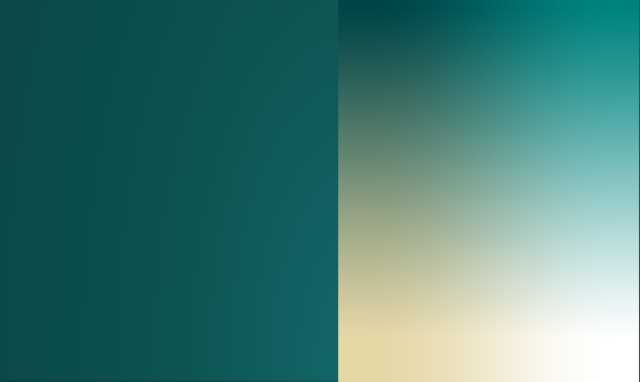
This background is drawn by a WebGL 2 fragment shader. Its source:

```glsl
#version 300 es
precision highp float;

uniform vec2 u_resolution;
out vec4 fragColor;

// Layout, as fractions of the canvas
const float SPLIT_X = 0.5286;
const float RIGHT_RIM = 0.9982;
const float BOTTOM_RIM = 0.006;
const float RIM_SHADE = 0.10;

// Left panel: elliptical glow, in units of canvas height
const vec2 GLOW_CENTRE = vec2(0.94, 0.05);
const vec2 GLOW_SCALE = vec2(1.0, 0.45);
const vec4 GLOW_STOPS = vec4(0.20, 0.45, 0.70, 1.02);
const vec3 GLOW_CORE = vec3(0.074, 0.408, 0.408);
const vec3 GLOW_BLUE = vec3(0.066, 0.374, 0.382);
const vec3 GLOW_GREEN = vec3(0.050, 0.332, 0.322);
const vec3 GLOW_DEEP = vec3(0.043, 0.305, 0.302);
const vec3 GLOW_EDGE = vec3(0.047, 0.280, 0.290);

// Right panel: colours of the four corners
const vec3 DARK_TEAL = vec3(0.0, 0.270, 0.278);
const vec3 BRIGHT_TEAL = vec3(0.0, 0.515, 0.498);
const vec3 SAND = vec3(0.902, 0.843, 0.655);
const vec3 WHITE = vec3(1.0);
const vec2 BLEND_X = vec2(0.10, 0.92);
const vec2 BLEND_Y = vec2(0.115, 0.975);
const float BLEND_SOFTNESS = 0.25;

const vec3 RIM_COLOUR = vec3(0.12, 0.36, 0.35);

float ramp(float a, float b, float x) {
    return clamp((x - a) / (b - a), 0.0, 1.0);
}

// Radial gradient through five colours
vec3 glowPanel(vec2 p) {
    float d = length((p - GLOW_CENTRE) * GLOW_SCALE);
    vec3 c = mix(GLOW_CORE, GLOW_BLUE, ramp(0.0, GLOW_STOPS.x, d));
    c = mix(c, GLOW_GREEN, ramp(GLOW_STOPS.x, GLOW_STOPS.y, d));
    c = mix(c, GLOW_DEEP, ramp(GLOW_STOPS.y, GLOW_STOPS.z, d));
    return mix(c, GLOW_EDGE, ramp(GLOW_STOPS.z, GLOW_STOPS.w, d));
}

// Smooth blend between four corner colours
vec3 cornerPanel(vec2 uv) {
    float x = (uv.x - SPLIT_X) / (1.0 - SPLIT_X);
    float across = smoothstep(BLEND_X.x, BLEND_X.y, x);
    float rise = ramp(BLEND_Y.x, BLEND_Y.y, uv.y);
    rise = mix(rise, smoothstep(0.0, 1.0, rise), BLEND_SOFTNESS);
    vec3 low = mix(SAND, WHITE, across);
    vec3 high = mix(DARK_TEAL, BRIGHT_TEAL, across);
    return mix(low, high, rise);
}

void main() {
    vec2 uv = gl_FragCoord.xy / u_resolution;
    vec2 p = gl_FragCoord.xy / u_resolution.y;
    vec2 soft = 0.5 / u_resolution;

    // Left panel with a faint shade along its lower rim
    vec3 left = glowPanel(p);
    float lowerRim = 1.0 - smoothstep(BOTTOM_RIM - soft.y, BOTTOM_RIM + soft.y, uv.y);
    left *= 1.0 - RIM_SHADE * lowerRim;

    // Right panel with a thin dark rim
    float rightRim = smoothstep(RIGHT_RIM - soft.x, RIGHT_RIM + soft.x, uv.x);
    vec3 right = mix(cornerPanel(uv), RIM_COLOUR, rightRim);

    float side = smoothstep(SPLIT_X - soft.x, SPLIT_X + soft.x, uv.x);
    fragColor = vec4(mix(left, right, side), 1.0);
}
```
